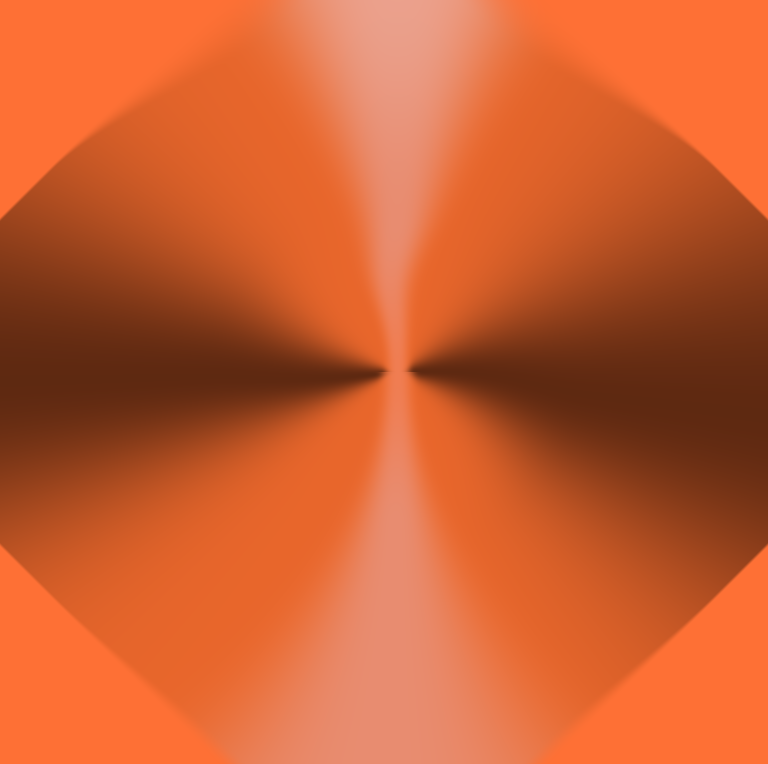
This background is drawn by a Shadertoy shader. Its source:

```glsl
// Dark angular fan: 0 far from the axis, 1 along it
float sideShade(vec2 p) {
    float r = length(p);
    float angle = degrees(atan(p.y, abs(p.x) + 1e-5));
    float outward = smoothstep(0.02, 0.25, r);
    bool right = p.x > 0.0;
    float axis = right ? mix(1.0, -7.0, outward) : mix(-6.0, -1.5, outward);
    float a = angle - axis;
    float spread = right ? (a > 0.0 ? 38.0 : 30.0) : (a > 0.0 ? 30.0 : 22.0);
    spread *= mix(0.8, 1.0, outward);
    return exp(-pow(abs(a) / spread, 2.0));
}

void mainImage(out vec4 fragColor, in vec2 fragCoord) {
    vec2 uv = fragCoord / iResolution.xy;
    vec2 p = uv - vec2(0.518, 0.513);
    float d = abs(p.y);
    bool upper = p.y > 0.0;

    // Orange field with brown fans to the left and right
    vec3 orange = vec3(0.91, 0.40, 0.17);
    vec3 color = mix(orange, vec3(0.37, 0.16, 0.067), sideShade(p));

    // Curved vertical beam, pinched at the hub
    float bend = upper ? -0.009 * exp(-pow((d - 0.12) / 0.06, 2.0)) : -0.08 * d * d;
    float width = upper ? 0.010 + 0.42 * pow(d, 1.7) : 0.013 + 0.63 * pow(d, 1.9);
    float x = abs(p.x - bend) / width;
    float halo = exp(-pow(x / 1.6, 4.0));
    float beam = exp(-0.69 * pow(x, 2.6));
    vec3 pink = mix(vec3(0.94, 0.49, 0.32), vec3(0.91, 0.55, 0.44), smoothstep(0.0, 0.2, d));
    pink = mix(pink, vec3(0.92, 0.63, 0.55), smoothstep(0.2, 0.5, p.y));
    color = mix(color, vec3(0.93, 0.43, 0.20), halo * 0.8);
    color = mix(color, pink, beam);

    // Flat diagonal corners, softer toward the top and bottom
    vec2 q = abs(uv - 0.5);
    float edge = q.x + q.y - 0.713;
    float softness = mix(0.004, upper ? 0.12 : 0.035, smoothstep(0.28, 0.48, q.y));
    float corner = smoothstep(-softness, 0.003, edge);
    color = mix(color, vec3(0.995, 0.44, 0.208), corner);

    fragColor = vec4(color, 1.0);
}
```
